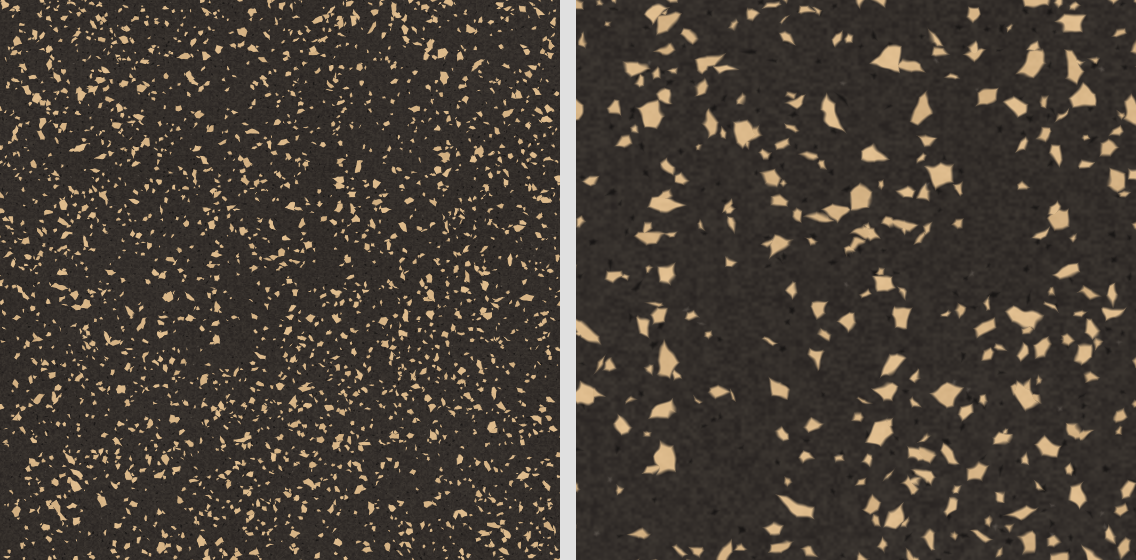
Left, the full canvas; right, a detail of the centre.
Reproduce this texture procedurally as a Shadertoy shader.

```glsl
// Dark rubber granulate flooring scattered with angular tan flakes.

float hash(vec2 p) {
    return fract(sin(dot(p, vec2(127.1, 311.7))) * 43758.5453);
}

vec2 hash2(vec2 p) {
    return vec2(hash(p), hash(p + 37.3));
}

float noise(vec2 p) {
    vec2 i = floor(p), f = fract(p);
    f = f * f * (3.0 - 2.0 * f);
    return mix(mix(hash(i), hash(i + vec2(1, 0)), f.x),
               mix(hash(i + vec2(0, 1)), hash(i + vec2(1, 1)), f.x), f.y);
}

// Signed distance to a random, stretched five-sided chip
float chip(vec2 p, float radius, vec2 id) {
    float stretch = mix(0.75, 1.6, pow(hash(id + 5.1), 1.5));
    float spin = 6.2832 * hash(id + 9.7);
    p *= mat2(cos(spin), sin(spin), -sin(spin), cos(spin));
    float d = -1.0;
    for (int k = 0; k < 5; k++) {
        vec2 rnd = hash2(id + 3.17 * float(k) + 11.0);
        float a = 6.2832 * (float(k) + 0.75 * rnd.x) / 5.0;
        vec2 normal = vec2(cos(a) * stretch, sin(a) / stretch);
        d = max(d, (dot(p, normal) - radius * mix(0.5, 1.1, rnd.y)) / length(normal));
    }
    return d;
}

// One layer of scattered chips: x = coverage, y = random tone
vec2 chips(vec2 uv, float cells, float chance, float rMin, float rMax, float soft, float seed) {
    vec2 home = floor(uv * cells);
    vec2 result = vec2(0.0, 0.5);
    for (int y = -1; y <= 1; y++) {
        for (int x = -1; x <= 1; x++) {
            vec2 cell = home + vec2(x, y);
            vec2 id = cell + seed;
            // Loose clusters and gaps
            float density = mix(0.55, 1.45, noise(cell / cells * 11.0 + 4.0));
            if (hash(id + 1.3) > chance * density) continue;
            vec2 center = (cell + hash2(id + 2.9)) / cells;
            float radius = mix(rMin, rMax, pow(hash(id + 7.7), 1.3));
            float cover = smoothstep(soft, -soft, chip(uv - center, radius, id));
            if (cover > result.x) result = vec2(cover, hash(id + 4.4));
        }
    }
    return result;
}

void mainImage(out vec4 fragColor, in vec2 fragCoord) {
    float scale = min(iResolution.x, iResolution.y);
    vec2 uv = fragCoord / scale;
    float soft = max(0.0012, 0.6 / scale);

    // Fine-grained charcoal ground
    float grain = 0.5 * noise(uv * 270.0) + 0.5 * noise(uv * 490.0 + 31.0);
    float cloud = noise(uv * 7.0) - 0.5;
    vec3 color = mix(vec3(0.155, 0.137, 0.130), vec3(0.250, 0.228, 0.205), grain);
    color += 0.012 * cloud;

    // Tiny black pits and faint grey specks
    float pit = chips(uv, 105.0, 0.17, 0.0009, 0.0021, soft, 61.0).x;
    color = mix(color, vec3(0.075, 0.068, 0.066), 0.8 * pit);
    float speck = chips(uv, 75.0, 0.06, 0.0007, 0.0014, soft, 83.0).x;
    color = mix(color, vec3(0.42, 0.39, 0.36), 0.6 * speck);

    // Tan flakes in three sizes, outlines slightly ragged
    vec2 ragged = uv + 0.0028 * (vec2(noise(uv * 170.0), noise(uv * 170.0 + 53.0)) - 0.5);
    vec2 flake = chips(ragged, 34.0, 0.54, 0.0036, 0.0088, soft, 17.0);
    vec2 medium = chips(ragged, 52.0, 0.36, 0.0024, 0.0060, soft, 139.0);
    vec2 crumb = chips(ragged, 80.0, 0.17, 0.0015, 0.0034, soft, 271.0);
    if (medium.x > flake.x) flake = medium;
    if (crumb.x > flake.x) flake = crumb;

    vec3 tan1 = mix(vec3(0.82, 0.685, 0.505), vec3(0.885, 0.75, 0.565), flake.y);
    tan1 += 0.04 * (grain - 0.5);
    color = mix(color, tan1, flake.x);

    fragColor = vec4(color, 1.0);
}
```
